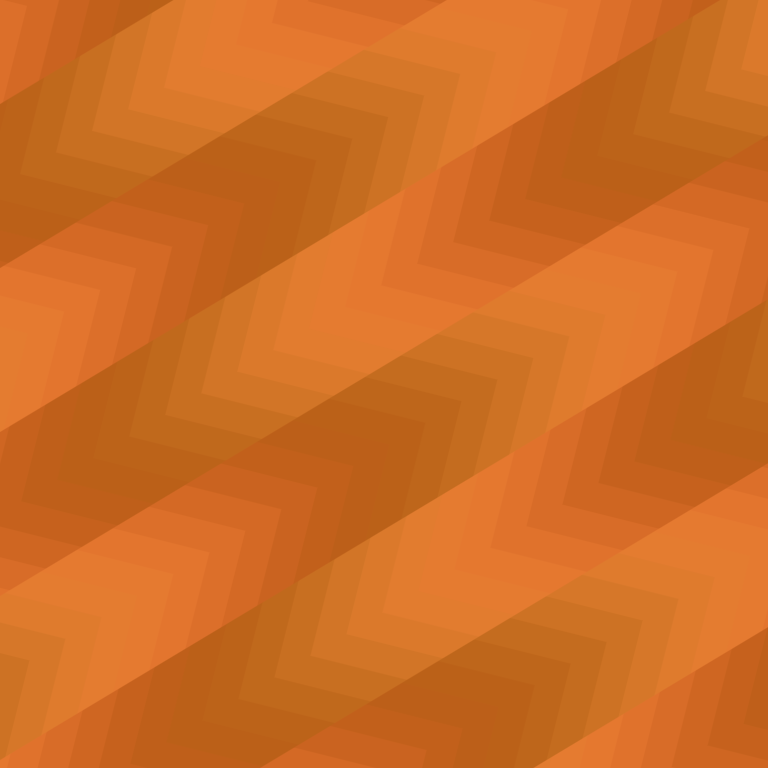
Give the GLSL for this background, as a Shadertoy shader.

```glsl
// Slanted bands of nested chevrons in burnt orange. Each band steps through a
// cyclic dark-olive-light-red ramp; alternate bands point the opposite way.
// Chevrons are level sets of (distance along band) +- (distance from its axis).

#define SLOPE 0.6          // rise of the bands
#define BAND_WIDTH 0.1831  // across one band
#define BAND_OFFSET 0.0089 // first band edge from the origin
#define STEP 0.05466       // chevron spacing along a band
#define STEPS 14.0         // chevrons in one colour cycle
#define DRIFT 0.493        // steps gained from one band to the next
#define SOFTNESS 0.8       // edge blur, in pixels
#define DARK vec3(0.734, 0.376, 0.095)
#define LIGHT vec3(0.899, 0.482, 0.190)
#define RED_TINT vec3(0.013, -0.018, 0.002)

// Cyclic ramp: olive while brightening, reddish while darkening.
vec3 rampColour(float stepIndex) {
    float angle = 6.2831853 * stepIndex / STEPS;
    return mix(DARK, LIGHT, 0.5 - 0.5 * cos(angle)) - RED_TINT * sin(angle);
}

// Blend across the nearest chevron edge of one band.
vec3 bandColour(float along, float across, float band, float pixel) {
    bool forward = mod(band, 2.0) < 0.5;
    float fromAxis = abs(across - band - 0.5) * BAND_WIDTH;
    float chevron = (along + (forward ? fromAxis : -fromAxis)) / STEP;
    chevron -= DRIFT * band + (forward ? 11.92 : 4.21);

    float edge = floor(chevron + 0.5);
    float blur = 1.414 * SOFTNESS * pixel / STEP;
    float inside = smoothstep(-blur, blur, chevron - edge);
    float centre = forward ? 0.5 : 0.0;
    return mix(rampColour(edge - 1.0 + centre), rampColour(edge + centre), inside);
}

void mainImage(out vec4 fragColor, in vec2 fragCoord) {
    float pixel = 1.0 / iResolution.y;
    vec2 p = fragCoord * pixel;

    // Coordinates along and across the bands.
    vec2 direction = normalize(vec2(1.0, SLOPE));
    float along = dot(p, direction);
    float across = (dot(p, vec2(-direction.y, direction.x)) - BAND_OFFSET) / BAND_WIDTH;

    // Blend the two bands that meet at the nearest band edge.
    float edge = floor(across + 0.5);
    float blur = SOFTNESS * pixel / BAND_WIDTH;
    vec3 below = bandColour(along, across, edge - 1.0, pixel);
    vec3 above = bandColour(along, across, edge, pixel);
    fragColor = vec4(mix(below, above, smoothstep(-blur, blur, across - edge)), 1.0);
}
```
